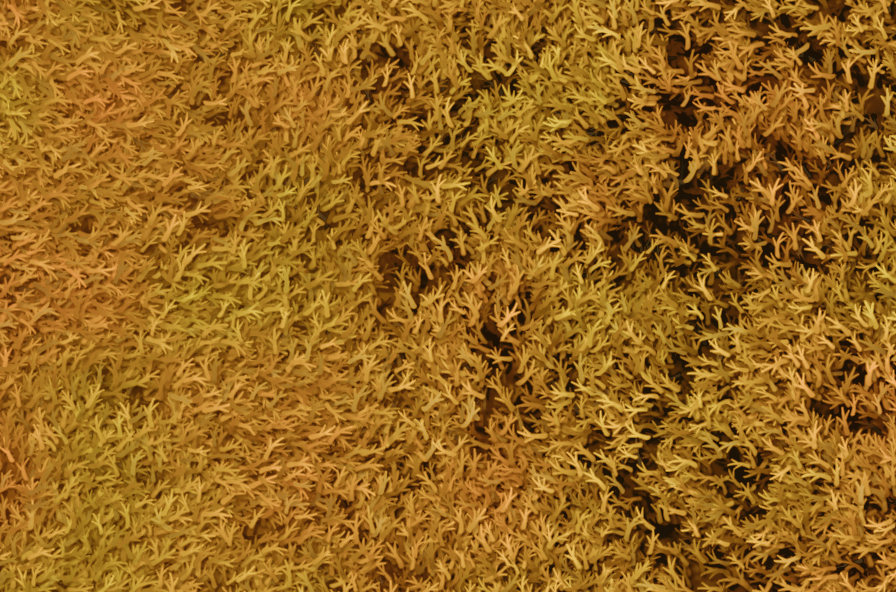
Write a WebGL 2 fragment shader that draws this texture.

```glsl
#version 300 es
precision highp float;
// Dense golden foliage: layers of small forked, curved sprigs on jittered grids.
// Each layer casts a soft shadow on those below; a tone ramp then colours the
// result, with dark pockets gathering towards the upper right.

uniform vec2 u_resolution;
out vec4 fragColor;

vec3 hash3(vec2 p) {
    vec3 q = fract(p.xyx * vec3(0.1031, 0.1030, 0.0973));
    q += dot(q, q.yxz + 33.33);
    return fract((q.xxy + q.yzz) * q.zyx);
}

float noise(vec2 p) {
    vec2 i = floor(p), f = fract(p);
    f = f * f * (3.0 - 2.0 * f);
    return mix(mix(hash3(i).x, hash3(i + vec2(1.0, 0.0)).x, f.x),
               mix(hash3(i + vec2(0.0, 1.0)).x, hash3(i + vec2(1.0, 1.0)).x, f.x), f.y);
}

mat2 rotation(float a) {
    float c = cos(a), s = sin(a);
    return mat2(c, -s, s, c);
}

// Distance to a segment whose half width shrinks from a to b.
float taper(vec2 p, vec2 a, vec2 b, float width) {
    vec2 d = b - a;
    float h = clamp(dot(p - a, d) / dot(d, d), 0.0, 1.0);
    return length(p - a - d * h) - width * (1.0 - 0.65 * h);
}

// A curved stem with two side twigs, pointing along +x.
float sprig(vec2 p, float bend, float size) {
    p.y -= bend * p.x * p.x;
    p /= size;
    float d = taper(p, vec2(-0.8, 0.0), vec2(0.8, 0.0), 0.17);
    d = min(d, taper(p, vec2(-0.25, 0.0), vec2(0.3, 0.42), 0.13));
    d = min(d, taper(p, vec2(0.05, 0.0), vec2(0.55, -0.38), 0.12));
    return d * size;
}

// Dark hollows between the sprigs, deeper on the right and at the top.
float hollow(vec2 p) {
    float region = smoothstep(0.1, 1.0, p.x * 0.6 + p.y * 0.35);
    float n = 0.6 * noise(p * 21.0 + 90.0) + 0.4 * noise(p * 9.0 + 40.0);
    return smoothstep(0.52, 0.78, n + 0.14 * region) * mix(0.55, 1.0, region);
}

// Local growing direction.
float flow(vec2 p) {
    return mix(0.6, 2.2, smoothstep(0.35, 1.2, p.x))
         + 2.2 * (noise(p * 4.0 + 7.0) - 0.5);
}

vec3 ramp(float t) {
    vec3 c = mix(vec3(0.11, 0.07, 0.02), vec3(0.32, 0.16, 0.03), smoothstep(0.0, 0.13, t));
    c = mix(c, vec3(0.51, 0.31, 0.05), smoothstep(0.13, 0.3, t));
    c = mix(c, vec3(0.67, 0.46, 0.13), smoothstep(0.3, 0.52, t));
    c = mix(c, vec3(0.80, 0.60, 0.23), smoothstep(0.52, 0.76, t));
    return mix(c, vec3(0.91, 0.73, 0.41), smoothstep(0.76, 1.0, t));
}

void main() {
    vec2 p = gl_FragCoord.xy / u_resolution.y;
    float tone = 0.06 + 0.2 * noise(p * 50.0);
    float hue = 0.0;

    // Sprig layers, from the deepest to the topmost
    for (int layer = 0; layer < 8; layer++) {
        float depth = float(layer) / 7.0;
        float cell = mix(0.034, 0.029, depth);
        float edge = max(0.08, 1.0 / (u_resolution.y * cell));
        vec2 shift = float(layer) * vec2(17.37, 29.71) + 50.0;
        vec2 grid = p / cell + shift;
        vec2 home = floor(grid);

        for (int k = 0; k < 9; k++) {
            vec2 id = home + vec2(float(k % 3 - 1), float(k / 3 - 1));
            vec3 place = hash3(id);
            vec3 trait = hash3(id + 211.7);
            vec2 root = id + place.xy;
            vec2 centre = (root - shift) * cell;
            float pocket = hollow(centre);
            if (place.z < pocket * 0.65) continue;

            mat2 turn = rotation(flow(centre) + 2.2 * (trait.x - 0.5));
            float size = mix(0.65, 0.98, trait.y);
            float bend = 0.7 * (trait.z - 0.5);
            vec2 q = turn * (grid - root);
            float body = sprig(q, bend, size);
            float shade = sprig(turn * (grid - root + vec2(-0.1, 0.14)), bend, size);

            // Shadow first, then the sprig itself, paler towards its tip
            tone *= 0.72 + 0.28 * smoothstep(-0.06, 0.16, shade);
            float light = 0.36 + 0.32 * depth + 0.46 * (fract(trait.x * 7.0 + place.z) - 0.5)
                        + 0.16 * q.x - 0.5 * pocket * (1.0 - depth);
            float cover = 1.0 - smoothstep(-edge, edge, body);
            tone = mix(tone, max(light, 0.03), cover);
            hue = mix(hue, fract(trait.y * 5.0 + place.x) - 0.5, cover);
        }
    }

    // Stronger contrast on the right, plus fine mottling
    float contrast = mix(0.9, 1.2, smoothstep(0.2, 1.1, p.x));
    tone = 0.57 + (tone - 0.53) * contrast + 0.1 * (noise(p * 130.0) - 0.5);
    vec3 colour = ramp(clamp(tone, 0.0, 1.0));

    // Olive and rust drifts, with some greyer sprigs
    float drift = noise(p * 6.0 + 19.0) - 0.5 + 0.5 * hue;
    colour *= 1.0 + drift * vec3(-0.08, 0.1, -0.15);
    colour = mix(colour, vec3(0.63, 0.47, 0.23), 0.35 * smoothstep(0.25, 0.5, hue));
    fragColor = vec4(clamp(colour, 0.0, 1.0), 1.0);
}
```
